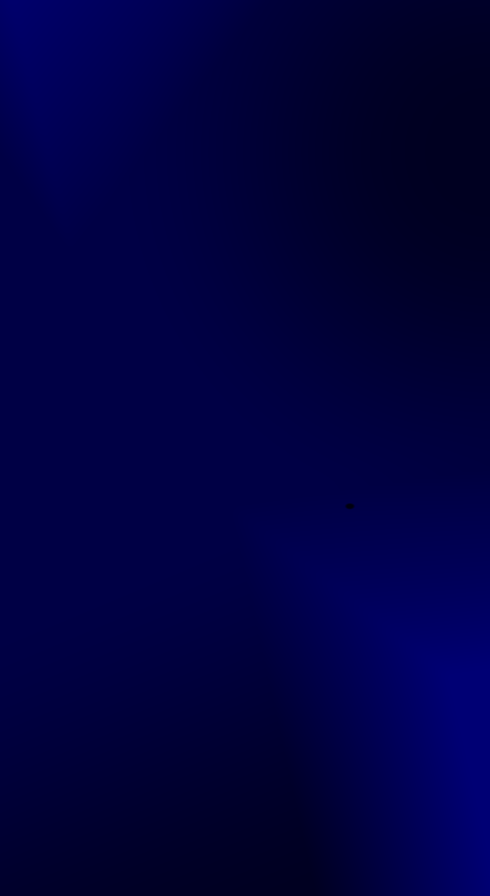
A Shadertoy shader for this background:

```glsl
// Deep navy backdrop with a dark round shadow and two pointed, blue corner wedges.

const float ASPECT = 0.547;          // design width in units of canvas height
const float NAVY = 0.272;
const float SHADOW_BLUE = 0.13;
const float CORNER_BLUE = 0.44;
const float WEDGE_BLUE = 0.46;

// Linear rise from 0 to 1, starting at origin and running along direction.
float ramp(vec2 p, vec2 origin, vec2 direction, float width) {
    return clamp(dot(p - origin, normalize(direction)) / width, 0.0, 1.0);
}

// Smaller of two ramps, with the crease between them rounded by softness.
float softMin(float a, float b, float softness) {
    float h = max(softness - abs(a - b), 0.0) / softness;
    return max(min(a, b) - 0.25 * softness * h * h, 0.0);
}

// Coverage of a small soft-edged ellipse.
float speck(vec2 p, vec2 center, vec2 radii) {
    return 1.0 - smoothstep(0.5, 1.2, length((p - center) / radii));
}

void mainImage(out vec4 fragColor, in vec2 fragCoord) {
    vec2 p = fragCoord / iResolution.xy * vec2(ASPECT, 1.0);

    // Round shadow on the upper right
    float shadowDistance = length(p - vec2(ASPECT, 0.83));
    float blue = mix(SHADOW_BLUE, NAVY, smoothstep(0.05, 0.44, shadowDistance));

    // Slanted fade toward the bottom
    float fade = ramp(p, vec2(0.0, 0.323), vec2(0.42, -1.0), 0.48);
    blue -= 0.15 * smoothstep(0.0, 1.0, fade);

    // Upper left glow, narrowing to a point below
    vec2 cornerTip = vec2(0.078, 0.72);
    float cornerLeft = ramp(p, cornerTip, vec2(0.85, 0.60), 0.12);
    float cornerRight = ramp(p, cornerTip, vec2(-2.15, 1.70), 0.25);
    blue = mix(blue, CORNER_BLUE, softMin(cornerLeft, cornerRight, 0.06));

    // Lower right wedge, bounded by a steep side and a gently sloped top
    vec2 wedgeTip = vec2(0.257, 0.434);
    float wedgeSide = ramp(p, wedgeTip, vec2(1.0, 0.22), 0.20);
    float wedgeTop = ramp(p, wedgeTip, vec2(0.15, -1.0), 0.225);
    blue = mix(blue, WEDGE_BLUE, softMin(wedgeSide, wedgeTop, 0.06));

    // Tiny dark fleck above the wedge
    blue *= 1.0 - 0.8 * speck(p, vec2(0.3906, 0.435), vec2(0.0055, 0.0035));

    fragColor = vec4(0.0, 0.0, blue, 1.0);
}
```
